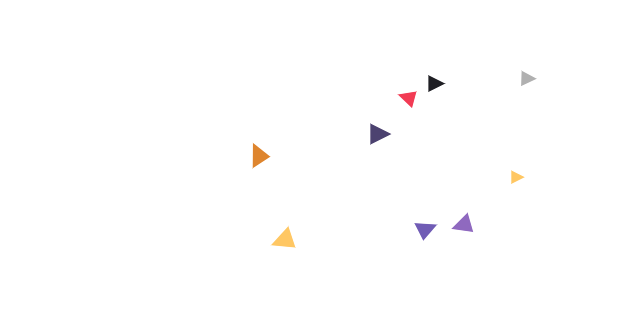
Give the GLSL for this background, as a Shadertoy shader.

```glsl
// Small flat triangles scattered loosely over a plain white ground.
// A loop walks an open, wavy elliptical arc and drops one shard per step;
// each shard is a convex distance function filled with a smoothed edge.

const int SHARD_COUNT = 9;
const float TAU = 6.2831853;

// Colour in rgb, tip length (fraction of canvas height) in a
const vec4 SHARDS[SHARD_COUNT] = vec4[SHARD_COUNT](
    vec4(0.44, 0.36, 0.71, 0.041),   // violet
    vec4(0.56, 0.41, 0.75, 0.042),   // purple
    vec4(1.00, 0.78, 0.39, 0.028),   // small yellow
    vec4(0.69, 0.69, 0.69, 0.032),   // grey
    vec4(0.12, 0.12, 0.14, 0.035),   // black
    vec4(0.95, 0.23, 0.33, 0.036),   // red
    vec4(0.30, 0.26, 0.44, 0.044),   // indigo
    vec4(0.87, 0.52, 0.18, 0.044),   // orange
    vec4(1.00, 0.78, 0.39, 0.047));  // large yellow

// Direction of each tip in radians
const float TURNS[SHARD_COUNT] = float[SHARD_COUNT](
    0.47, 3.42, 0.0, -0.03, 0.0, 2.88, 0.0, 2.15, 3.46);

vec2 rotate(vec2 p, float angle) {
    float c = cos(angle), s = sin(angle);
    return vec2(c * p.x + s * p.y, c * p.y - s * p.x);
}

// Signed distance to the line a-b, negative on its left side
float edgeDistance(vec2 p, vec2 a, vec2 b) {
    vec2 e = normalize(b - a);
    vec2 q = p - a;
    return e.y * q.x - e.x * q.y;
}

// Triangle with its tip along +x; skew slides the base sideways
float triangleDistance(vec2 p, float size, float skew) {
    vec2 tip = vec2(size, 0.0);
    vec2 upper = size * vec2(-0.5, skew + 0.75);
    vec2 lower = size * vec2(-0.5, skew - 0.75);
    return max(edgeDistance(p, tip, upper),
           max(edgeDistance(p, upper, lower), edgeDistance(p, lower, tip)));
}

// Offset of a shard from the arc centre: a sweep with wavy angle and radius
vec2 scatterOffset(float index, vec2 radii) {
    float wave = cos(TAU * (index - 3.3) / 4.9);
    float zigzag = 0.12 * (2.0 * mod(index, 2.0) - 1.0);
    float angle = 0.59 * index - 1.2 + 0.35 * wave;
    float reach = 0.95 + 0.35 * wave + zigzag;
    return reach * radii * vec2(cos(angle), sin(angle));
}

void mainImage(out vec4 fragColor, in vec2 fragCoord) {
    float pixel = 1.0 / iResolution.y;
    vec2 p = fragCoord * pixel;
    float aspect = iResolution.x * pixel;
    vec2 centre = vec2(0.635 * aspect, 0.458);
    vec2 radii = vec2(0.215 * aspect, 0.273);

    vec3 colour = vec3(1.0);
    for (int i = 0; i < SHARD_COUNT; i++) {
        vec2 q = p - centre - scatterOffset(float(i), radii);
        float skew = 0.3 * sin(TURNS[i]);
        float d = triangleDistance(rotate(q, TURNS[i]), SHARDS[i].a, skew);
        float cover = 1.0 - smoothstep(-0.6 * pixel, 0.6 * pixel, d);
        colour = mix(colour, SHARDS[i].rgb, cover);
    }
    fragColor = vec4(colour, 1.0);
}
```
